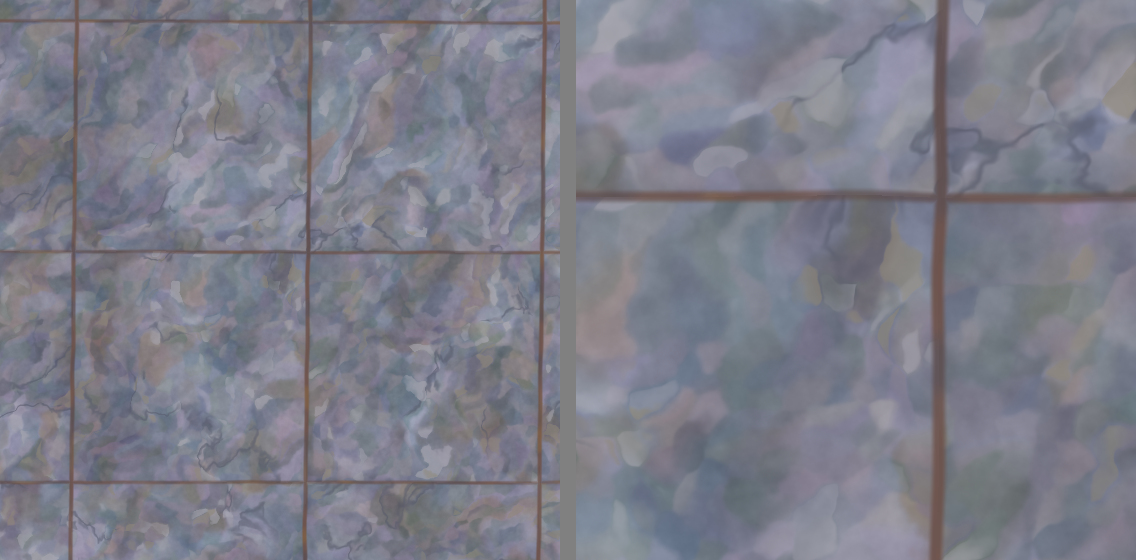
Left: the whole. Right: its middle third, enlarged.
Write a Shadertoy shader that draws this texture.

```glsl
// Square blue-grey stone tiles with mottled veining and thin rust-stained joints.
#define PITCH vec2(0.418, 0.412)
#define FIRST_JOINT vec2(0.126, 0.139)
#define LEAN 0.011
#define JOINT_HALF_WIDTH 0.0036
#define PATCH_SCALE 25.0
#define FLECK_SCALE 58.0
#define DARK_STONE vec3(0.375, 0.385, 0.445)
#define LIGHT_STONE vec3(0.595, 0.608, 0.675)
#define WARM_STONE vec3(0.49, 0.465, 0.455)
#define RUST vec3(0.43, 0.32, 0.29)

vec3 hash3(vec2 p) {
    vec3 q = fract(p.xyx * vec3(0.1031, 0.1030, 0.0973));
    q += dot(q, q.yxz + 33.33);
    return fract((q.xxy + q.yzz) * q.zyx);
}

float noise(vec2 p) {
    vec2 i = floor(p), f = fract(p);
    f = f * f * (3.0 - 2.0 * f);
    return mix(mix(hash3(i).x, hash3(i + vec2(1, 0)).x, f.x),
               mix(hash3(i + vec2(0, 1)).x, hash3(i + vec2(1, 1)).x, f.x), f.y);
}

float fbm(vec2 p) {
    float sum = 0.0, amp = 0.5;
    for (int i = 0; i < 5; i++) {
        sum += amp * noise(p);
        p = mat2(1.6, 1.2, -1.2, 1.6) * p + 7.3;
        amp *= 0.5;
    }
    return sum;
}

// Softly blended cells, each with three random values.
vec3 patches(vec2 p, float sharpness) {
    vec2 cell = floor(p);
    vec3 sum = vec3(0.0);
    float total = 0.0;
    for (int y = -1; y <= 1; y++)
    for (int x = -1; x <= 1; x++) {
        vec2 id = cell + vec2(x, y);
        vec2 d = id + hash3(id + 19.0).xy - p;
        float w = exp(-sharpness * dot(d, d));
        sum += w * hash3(id);
        total += w;
    }
    return sum / total;
}

// Thin winding lines where the noise crosses its middle value.
float veins(vec2 p, float width) {
    return 1.0 - smoothstep(0.0, width, abs(fbm(p) - 0.48));
}

vec3 stone(vec2 uv, vec2 tile) {
    vec2 seed = 40.0 + 13.7 * hash3(tile + 50.0).xy + 9.0 * tile;
    float streaky = smoothstep(0.5, 0.62, uv.y);
    vec2 p = uv + seed;

    // Warp, then stretch along a leaning direction; upper tiles stretch more.
    vec2 warp = vec2(fbm(p * 14.0), fbm(p * 14.0 + 31.0)) - 0.5;
    float angle = 0.9 + 1.2 * (noise(p * 5.0) - 0.5);
    vec2 along = vec2(cos(angle), sin(angle));
    vec2 local = uv - (tile + 0.5) * PITCH - FIRST_JOINT;
    vec2 q = local + 0.07 * warp;
    q -= along * dot(q, along) * mix(0.2, 0.42, streaky);
    q += seed;

    vec3 large = patches(q * PATCH_SCALE, 7.0);
    vec3 small = patches(q * FLECK_SCALE + 5.0, 8.0);
    float cloud = fbm(p * 8.0 + warp);
    float grain = fbm(p * 95.0);

    float tone = 0.53 + 0.9 * (cloud - 0.48) + 0.42 * (large.x - 0.5)
               + 0.36 * (small.x - 0.5) + 0.35 * (grain - 0.48);
    tone -= 0.08 * streaky * smoothstep(0.6, 1.0, uv.y);
    vec3 color = mix(DARK_STONE, LIGHT_STONE, clamp(tone, -0.1, 1.15));

    // Brown-grey clouds and faint violet, blue and green tints.
    float warmth = smoothstep(0.45, 0.85, 0.6 * large.y + 0.4 * fbm(p * 11.0 + 60.0));
    color = mix(color, WARM_STONE * (0.8 + 0.38 * tone), 0.8 * warmth);
    color += (small - 0.5) * vec3(0.045, 0.03, 0.055);
    color += (large.z - 0.5) * vec3(-0.035, 0.02, 0.015);

    // Dark slate veins, broken up by a slower mask.
    float broken = smoothstep(0.42, 0.62, noise(p * 10.0 + 80.0));
    float vein = veins(q * 9.0 + 17.0, 0.028) * broken;
    color = mix(color, vec3(0.33, 0.345, 0.41), 0.55 * vein);

    // Pale chips and sparse ochre stains.
    float chip = smoothstep(0.78, 0.92, small.y) * smoothstep(0.4, 0.6, cloud);
    color = mix(color, vec3(0.67, 0.66, 0.70), 0.55 * chip);
    float ochre = smoothstep(0.8, 0.95, small.z) * smoothstep(0.4, 0.65, large.y);
    return mix(color, vec3(0.56, 0.53, 0.46), 0.55 * ochre);
}

// Joint coverage from the distance to its centre line.
float joint(float d, float halfWidth, float blur) {
    return 1.0 - smoothstep(halfWidth - blur, halfWidth + blur, d);
}

void mainImage(out vec4 fragColor, in vec2 fragCoord) {
    vec2 uv = fragCoord / iResolution.xy;
    vec2 grid = (uv - FIRST_JOINT - vec2(LEAN * uv.y, -0.004 * uv.x * uv.y)) / PITCH;
    grid += 0.006 * (vec2(noise(uv.yx * 18.0), noise(uv * 18.0 + 9.0)) - 0.5);
    vec3 color = stone(uv, floor(grid));

    // Vertical joints are stronger; horizontal ones fade in places.
    vec2 d = abs(fract(grid + 0.5) - 0.5) * PITCH;
    float blur = max(0.0022, 1.0 / iResolution.y);
    float wear = noise(uv * 16.0 + 3.0);
    float upright = joint(d.x, JOINT_HALF_WIDTH, blur) * (0.72 + 0.25 * wear);
    float level = joint(d.y, JOINT_HALF_WIDTH * 0.8, blur) * (0.4 + 0.5 * wear);

    vec3 rust = mix(RUST, vec3(0.49, 0.36, 0.26), smoothstep(0.55, 0.85, noise(uv * 24.0)));
    rust = mix(rust, vec3(0.32, 0.29, 0.32), 0.6 * smoothstep(0.5, 0.8, noise(uv * 20.0 + 40.0)));
    float shade = exp(-min(d.x, d.y) / 0.007);
    color *= 1.0 - 0.07 * shade;
    color = mix(color, rust, max(upright, level));
    fragColor = vec4(color, 1.0);
}
```
